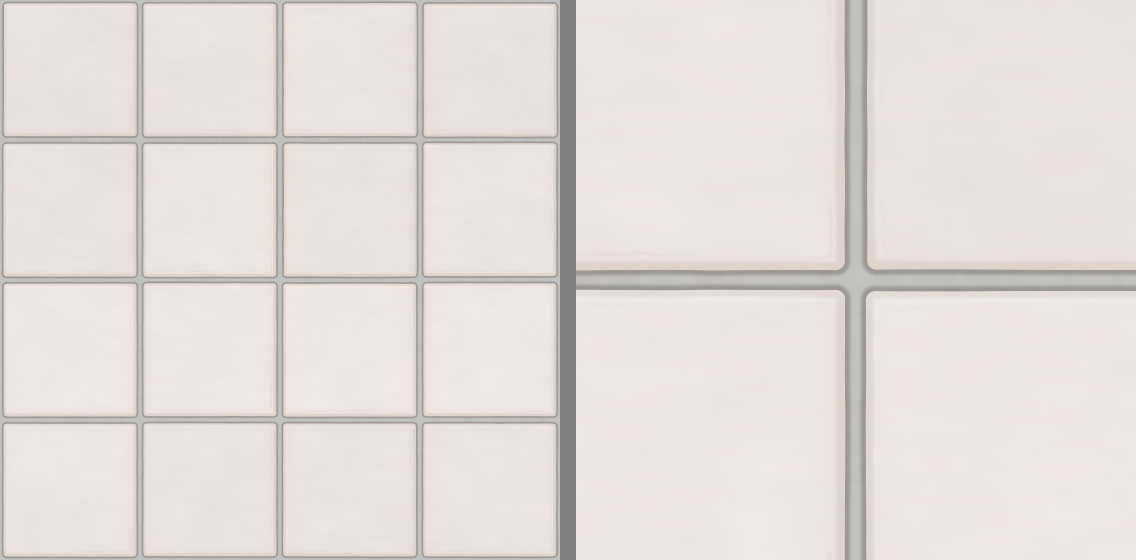
Left, the full canvas; right, a detail of the centre.
Write a Shadertoy shader that draws this pattern.

```glsl
// Four by four square glazed wall tiles with pale grout, seamless on all sides.
// Each tile is a rounded-box distance field; its depth drives the grout shading
// and a worn rim, while wrapping value noise adds the uneven hand-made glaze.

const float TILES = 4.0;
const float TAU = 6.28318;
const float HALF_TILE = 0.4745;   // lengths are in tile pitches
const float CORNER = 0.022;

const vec3 GLAZE = vec3(0.928, 0.894, 0.883);
const vec3 RIM = vec3(0.872, 0.828, 0.792);
const vec3 HIGHLIGHT = vec3(0.962, 0.936, 0.918);
const vec3 GROUT = vec3(0.757, 0.757, 0.750);
const vec3 GROUT_SHADE = vec3(0.615, 0.597, 0.583);

// Integer hash of a lattice point, from 0 to 1
float hash(vec2 cell, float seed) {
    uvec3 q = uvec3(cell, seed) * uvec3(1597u, 3571u, 7919u);
    uint n = (q.x ^ (q.y << 8) ^ (q.z << 16)) + q.x * q.y + q.z;
    n = (n ^ (n >> 15)) * 73244475u;
    n = (n ^ (n >> 13)) * 73244475u;
    return float((n ^ (n >> 16)) & 65535u) / 65535.0;
}

// Value noise that wraps after a whole number of lattice cells
float wrapNoise(vec2 uv, vec2 period, float seed) {
    vec2 p = uv * period;
    vec2 i = floor(p);
    vec2 f = fract(p);
    f = f * f * (3.0 - 2.0 * f);
    vec2 a = mod(i, period);
    vec2 b = mod(i + 1.0, period);
    float low = mix(hash(a, seed), hash(vec2(b.x, a.y), seed), f.x);
    float high = mix(hash(vec2(a.x, b.y), seed), hash(b, seed), f.x);
    return mix(low, high, f.y);
}

float wrapFbm(vec2 uv, vec2 period, float seed) {
    float sum = 0.0;
    float weight = 0.5;
    for (int octave = 0; octave < 4; octave++) {
        sum += weight * wrapNoise(uv, period, seed + float(octave));
        period *= 2.0;
        weight *= 0.5;
    }
    return sum / 0.9375;
}

float roundedBox(vec2 p, float halfSize, float radius) {
    vec2 q = abs(p) - halfSize + radius;
    return length(max(q, 0.0)) + min(max(q.x, q.y), 0.0) - radius;
}

// Grout darkens beside the tile; dist is measured outward from the tile
vec3 groutColor(vec2 uv, float dist) {
    float grain = wrapNoise(uv, vec2(160.0), 31.0) - 0.5;
    vec3 color = mix(GROUT_SHADE, GROUT, smoothstep(0.005, 0.019, dist));
    return color + 0.018 * grain;
}

// Glaze with soft mottling, a cream rim and worn right and lower edges
vec3 tileColor(vec2 uv, vec2 p, float depth, float tone) {
    float mottle = wrapFbm(uv, vec2(16.0), 3.0) - 0.5;
    float streak = wrapFbm(uv, vec2(24.0, 72.0), 11.0) - 0.5;
    float wear = wrapFbm(uv, vec2(44.0), 19.0);
    float drift = 0.004 * sin(TAU * uv.y) + 0.016 * (tone - 0.5);
    vec3 color = GLAZE + drift + 0.026 * mottle + 0.016 * streak;

    // Broad shading: the glaze pools towards the right and lower sides
    float worn = max(smoothstep(0.38, 0.46, p.x), smoothstep(0.38, 0.46, -p.y));
    float pool = 1.0 - smoothstep(0.02, 0.09 + 0.05 * wear, depth);
    color = mix(color, RIM, pool * mix(0.04, 0.16, worn));

    // Wavering crease where the glaze thins
    float inset = 0.020 + 0.036 * wear;
    float crease = 1.0 - smoothstep(0.0, 0.009, abs(depth - inset));
    float patches = smoothstep(0.40, 0.66, wrapNoise(uv, vec2(28.0), 27.0));
    color = mix(color, RIM, crease * patches * mix(0.12, 0.45, worn));

    // Light band inside the rim, strongest along the top
    float top = smoothstep(0.42, 0.46, p.y);
    float lit = smoothstep(0.010, 0.018, depth) * (1.0 - smoothstep(0.022, 0.034, depth));
    color = mix(color, HIGHLIGHT, lit * (0.12 + 0.35 * top));

    // Cream lip, wider where worn and thinner under the top light
    float width = 0.019 + 0.010 * wear + 0.006 * worn;
    float lip = 1.0 - smoothstep(0.45 * width, width, depth);
    return mix(color, RIM, lip * (0.74 + 0.18 * worn - 0.22 * top));
}

void mainImage(out vec4 fragColor, in vec2 fragCoord) {
    vec2 uv = fragCoord / iResolution.xy;
    vec2 cell = floor(uv * TILES);
    vec2 p = fract(uv * TILES) - 0.5;
    float pixel = TILES / min(iResolution.x, iResolution.y);

    // Small placement differences and slightly uneven outlines
    vec2 shift = 0.005 * (vec2(hash(cell, 41.0), hash(cell, 42.0)) - 0.5);
    float wobble = 0.0018 * (wrapNoise(uv, vec2(36.0), 47.0) - 0.5);
    float dist = roundedBox(p - shift, HALF_TILE, CORNER) + wobble;

    vec3 tile = tileColor(uv, p, max(-dist, 0.0), hash(cell, 53.0));
    vec3 grout = groutColor(uv, max(dist, 0.0));
    float coverage = 1.0 - smoothstep(-0.6 * pixel, 0.6 * pixel, dist);
    fragColor = vec4(mix(grout, tile, coverage), 1.0);
}
```
